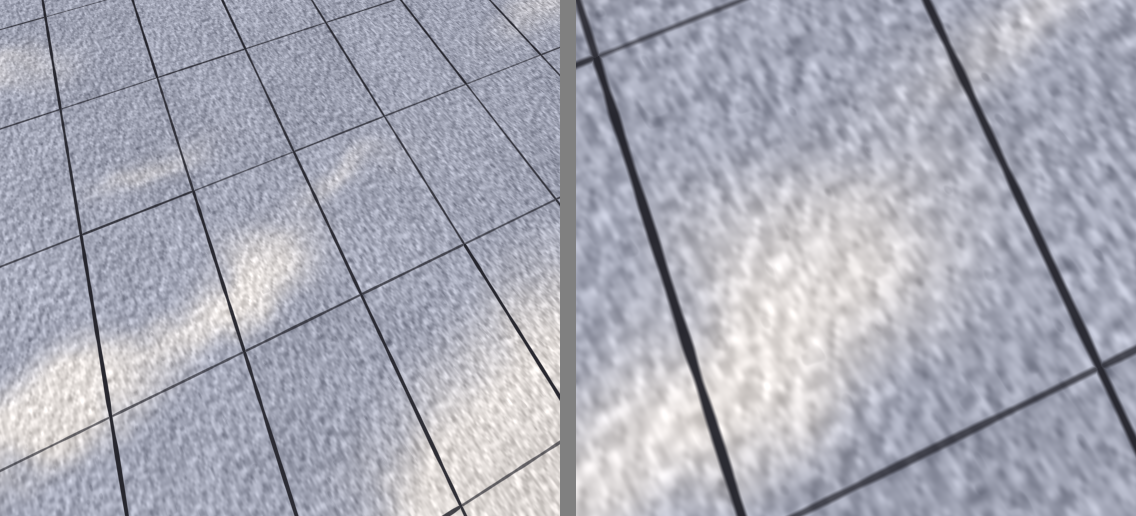
Left: the whole. Right: its middle third, enlarged.
This texture is drawn by a WebGL 1 fragment shader. Its source:

```glsl
precision highp float;
// Granite paving slabs in perspective, with dark joints and dappled sunlight.

uniform vec2 u_resolution;

#define LONG_JOINT 0.0115      // half width, in slabs
#define CROSS_JOINT 0.0062     // half width, in slabs
#define GRAIN_SCALE vec2(34.0, 30.0)
#define GRAIN_AMOUNT 0.30
#define SLAB_VARIATION 0.025
#define SHADE_COLOR vec3(0.625, 0.640, 0.705)
#define SUN_COLOR vec3(0.880, 0.858, 0.845)
#define JOINT_COLOR vec3(0.13, 0.13, 0.16)
#define SUN_ANGLE 0.52

float hash(vec2 p) {
    vec3 q = fract(p.xyx * 0.1031);
    q += dot(q, q.yzx + 33.33);
    return fract((q.x + q.y) * q.z);
}

float noise(vec2 p) {
    vec2 i = floor(p), f = fract(p);
    f = f * f * (3.0 - 2.0 * f);
    return mix(mix(hash(i), hash(i + vec2(1, 0)), f.x),
               mix(hash(i + vec2(0, 1)), hash(i + vec2(1, 1)), f.x), f.y);
}

// Canvas point to slab coordinates: inverse of a plane projection.
vec2 slabCoords(vec2 p) {
    vec3 across = vec3(0.2926, 0.1492, 0.0714);
    vec3 away = vec3(-0.0227, 0.4731, 0.2221);
    vec3 origin = vec3(0.2147, 0.1921, 1.0);
    vec3 ray = vec3(p, 1.0);
    return vec2(dot(ray, cross(away, origin)), dot(ray, cross(origin, across)))
         / dot(ray, cross(across, away));
}

// Soft ellipse of light, tilted along the sun direction.
float glow(vec2 p, vec2 center, vec2 radii, float angle) {
    float c = cos(angle), s = sin(angle);
    vec2 d = p - center;
    d = vec2(c * d.x + s * d.y, c * d.y - s * d.x) / radii;
    return exp(-dot(d, d));
}

float sunlight(vec2 p) {
    // Ragged edges
    p += 0.07 * (vec2(noise(p * 7.0), noise(p * 7.0 + 31.0)) - 0.5);
    p += 0.025 * (vec2(noise(p * 23.0), noise(p * 23.0 + 57.0)) - 0.5);

    // Broad pools in the foreground
    float pools = glow(p, vec2(0.11, 0.20), vec2(0.34, 0.095), SUN_ANGLE)
                + 0.75 * glow(p, vec2(0.50, 0.46), vec2(0.17, 0.085), SUN_ANGLE)
                + 1.3 * glow(p, vec2(1.06, 0.13), vec2(0.46, 0.25), 0.8);
    float light = smoothstep(0.12, 0.95, pools);

    // Thin streaks along a shallow arc
    for (int i = 0; i < 4; i++) {
        float k = float(i);
        float x = 0.03 + 0.32 * k - 0.08 * sin(1.5708 * k);
        float y = 0.62 + 1.05 * (x - 0.5) * (x - 0.5);
        light += 0.5 * glow(p, vec2(x, y), vec2(0.11, 0.032), SUN_ANGLE);
    }
    return min(light, 1.0);
}

// Chipped stone: relief of coarse flakes, fine grit and sparse pits.
float graniteGrain(vec2 slab) {
    vec2 g = slab * GRAIN_SCALE + vec2(slab.y * 9.0, 0.0);
    float relief = noise(g) - noise(g + vec2(0.55, -0.6));
    float grit = noise(g * 1.9 + 17.0) - 0.5;
    float pits = smoothstep(0.83, 0.97, noise(g * 0.7 + 71.0));
    return 0.55 * relief + 0.5 * grit - 0.22 * pits;
}

// Joint coverage; x runs away from the viewer, y runs across.
vec2 jointCover(vec2 p, vec2 slab) {
    const float e = 0.001;
    vec2 dx = (slabCoords(p + vec2(e, 0.0)) - slab) / e;
    vec2 dy = (slabCoords(p + vec2(0.0, e)) - slab) / e;
    vec2 rate = sqrt(dx * dx + dy * dy);
    vec2 nearest = floor(slab + 0.5);

    // Width and wear change from one segment to the next
    vec2 wear = vec2(hash(vec2(nearest.x, floor(slab.y)) + 40.0),
                     hash(vec2(floor(slab.x), nearest.y) + 90.0));
    vec2 halfWidth = vec2(LONG_JOINT, CROSS_JOINT) * mix(vec2(0.8), vec2(1.15), wear);
    halfWidth *= 0.8 + 0.4 * noise(slab * 14.0);

    vec2 dist = (abs(slab - nearest) - halfWidth) / rate;
    float soft = max(0.0016, 0.8 / u_resolution.y);
    vec2 cover = 1.0 - smoothstep(vec2(-soft), vec2(soft), dist);
    return cover * mix(vec2(0.84, 0.62), vec2(0.97, 0.85), wear);
}

void main() {
    vec2 p = gl_FragCoord.xy / u_resolution.y;
    vec2 slab = slabCoords(p);

    // Stone under shade and sun
    vec3 color = mix(SHADE_COLOR, SUN_COLOR, sunlight(p));
    color += SLAB_VARIATION * (hash(floor(slab) + 12.0) - 0.5);
    color += 0.05 * (noise(slab * 4.0 + 5.0) - 0.5);
    color += GRAIN_AMOUNT * graniteGrain(slab);

    // Joints
    vec2 joints = jointCover(p, slab);
    color = mix(color, JOINT_COLOR, max(joints.x, joints.y));
    gl_FragColor = vec4(clamp(color, 0.0, 1.0), 1.0);
}
```
